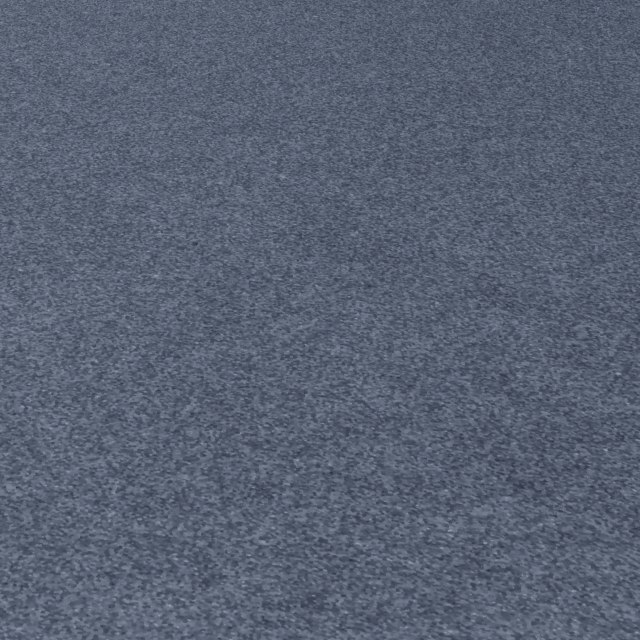
Give the GLSL for this texture, as a three.js fragment shader.

```glsl
// Blue-grey asphalt seen at a low angle, its grain shrinking with distance.
// Canvas points are projected to a ground plane, where soft cellular noise
// makes the stones; sparse chips, pits and a broad sheen finish the surface.

#define ROAD_COLOR vec3(0.342, 0.378, 0.446)
#define HORIZON 1.8
#define DEPTH_STRETCH 2.9
#define STREAK_SLANT 0.2
#define GRAIN_SCALE 290.0
#define GRAIN_CONTRAST 0.21
#define CLUMP_CONTRAST 0.06
#define MOTTLE_CONTRAST 0.03
#define CHIP_GLOW 0.15
#define PIT_SHADE 0.10
#define FILTER_HEIGHT 0.002

varying vec2 vUv;

float hash(vec2 p) {
  vec3 q = fract(vec3(p.xyx) * 0.1031);
  q += dot(q, q.yzx + 33.33);
  return fract((q.x + q.y) * q.z);
}

vec2 hash2(vec2 p) {
  return vec2(hash(p + 17.3), hash(p + 71.9));
}

// Perspective from canvas to ground, with a slight slant of the rows.
vec2 toGround(vec2 uv) {
  float w = 1.0 / (HORIZON - uv.y);
  float x = (uv.x - 0.5) * w;
  return vec2(x, DEPTH_STRETCH * w + STREAK_SLANT * x) + 3.0;
}

// Cellular noise: each stone has its own tone, blended softly at the borders.
float stones(vec2 p) {
  vec2 cell = floor(p);
  float tone = 0.0;
  float total = 0.0;
  for (int j = -1; j <= 1; j++) {
    for (int i = -1; i <= 1; i++) {
      vec2 id = cell + vec2(float(i), float(j));
      vec2 d = id + hash2(id) - p;
      float weight = exp(-7.0 * dot(d, d));
      tone += weight * hash(id);
      total += weight;
    }
  }
  return tone / total - 0.5;
}

// One small tilted fleck in some of the cells; larger ones are rarer.
float flecks(vec2 p, float share) {
  vec2 id = floor(p);
  vec2 d = fract(p) - mix(vec2(0.35), vec2(0.65), hash2(id));
  float size = hash(id + 5.7);
  float radius = mix(0.13, 0.3, size * size * size);
  d.y += d.x * (hash(id + 9.1) - 0.5) * 0.8;
  float shape = 1.0 - smoothstep(0.45 * radius, radius, length(d * vec2(0.85, 1.1)));
  return shape * step(hash(id + 2.4), share) * mix(0.35, 1.0, hash(id + 8.2));
}

// Fine detail of the surface at one ground point.
float surfaceDetail(vec2 ground) {
  float tone = GRAIN_CONTRAST * stones(ground * GRAIN_SCALE);
  tone += CLUMP_CONTRAST * stones(ground * GRAIN_SCALE * 0.47 + 31.0);
  tone += CHIP_GLOW * flecks(ground * 100.0, 0.25);
  tone += CHIP_GLOW * flecks(ground * 150.0 + 13.0, 0.2);
  tone += CHIP_GLOW * flecks(ground * 46.0 + 29.0, 0.04);
  tone -= PIT_SHADE * flecks(ground * 120.0 + 47.0, 0.3);
  return tone;
}

// Broad light: brighter to the far left and along the near edge.
float sheen(vec2 uv) {
  float light = 0.035 * (0.5 - uv.x) * (0.4 + uv.y);
  light += 0.014 * (1.0 - smoothstep(0.0, 0.12, uv.y));
  light += 0.004 * sin(uv.x * 9.0 + 2.0 * sin(uv.y * 5.0));
  light += 0.003 * sin(uv.y * 13.0 + 2.0 * sin(uv.x * 7.0 + 1.0));
  return light;
}

void main() {
  // Average along the foreshortened direction to keep far grain smooth.
  float tone = 0.0;
  for (int k = 0; k < 3; k++) {
    float offset = (float(k) - 1.0) * FILTER_HEIGHT / 3.0;
    tone += surfaceDetail(toGround(vUv + vec2(0.0, offset))) / 3.0;
  }

  // Patches of wear are stronger close by.
  vec2 ground = toGround(vUv);
  float nearness = mix(1.3, 0.6, vUv.y);
  tone += nearness * MOTTLE_CONTRAST * stones(ground * 34.0 + 7.0);
  tone += nearness * 0.6 * MOTTLE_CONTRAST * stones(ground * 12.0 + 19.0);
  tone += sheen(vUv);

  gl_FragColor = vec4(ROAD_COLOR + tone * vec3(0.95, 1.0, 1.0), 1.0);
}
```
